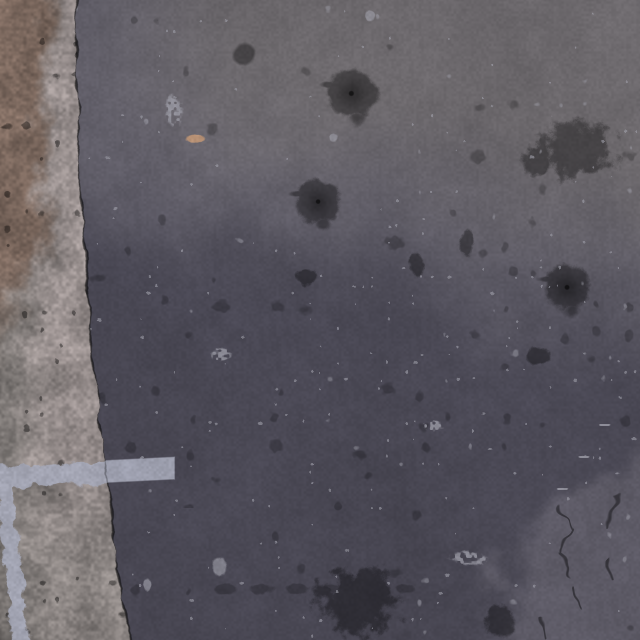
Reproduce this texture procedurally as a Shadertoy shader.

```glsl
// Weathered asphalt beside a worn concrete strip, with painted lines, stains
// and cracks. Layered noise shapes tones and roughens distance-based marks;
// hashed grids scatter the specks.

float hash(vec2 p) {
  return fract(sin(dot(p, vec2(127.1, 311.7))) * 43758.545);
}

float noise(vec2 p) {
  vec2 i = floor(p), f = fract(p);
  f = f * f * (3. - 2. * f);
  return mix(mix(hash(i), hash(i + vec2(1, 0)), f.x),
             mix(hash(i + vec2(0, 1)), hash(i + 1.), f.x), f.y);
}

// Layered noise centered on zero
float fbm(vec2 p) {
  float sum = -.48, amp = .5;
  for (int i = 0; i < 5; i++) {
    sum += amp * noise(p);
    p = mat2(1.6, 1.2, -1.2, 1.6) * p + 3.7;
    amp *= .5;
  }
  return sum;
}

float fill(float d, float soft) { return 1. - smoothstep(-soft, soft, d); }

// Ellipse with a ragged rim
float blot(vec2 p, vec2 center, vec2 radius, float rough) {
  return fill(length((p - center) / radius) - 1. + rough * fbm(p * 65.), .2);
}

// Hashed grid of specks; density is the share of occupied cells
float scatter(vec2 p, float cells, float density, float size, float seed) {
  p *= cells;
  vec2 id = floor(p) + seed;
  vec2 q = fract(p) - .3 - .4 * vec2(hash(id), hash(id + 17.3));
  q.x *= .6 + hash(id + 5.1);
  float r = size * (.4 + .6 * hash(id + 9.7));
  float d = length(q) - r + .12 * (noise(p * 7.) - .5);
  return step(hash(id + 31.9), density) * fill(d, .06);
}

// Jagged line from a along ab
float crack(vec2 p, vec2 a, vec2 ab, float aa) {
  p += .012 * (vec2(noise(p * 70.), noise(p * 70. + 40.)) - .5) - a;
  float t = clamp(dot(p, ab) / dot(ab, ab), 0., 1.);
  return fill(length(p - ab * t) - .0025 + .001 * t, aa);
}

// Wet spot with a drip, a side nick and a darker core
float wetSpot(vec2 p, vec2 c, float r) {
  p = (p - c) / r;
  float rim = fbm(p * 2.4 + c * 65.), d = length(p) - 1. + .55 * rim;
  d = min(d, length(p - vec2(.2, -1)) - .3 + .3 * rim);
  d = min(d, length((p - vec2(-.85, .35)) * vec2(1, 3)) - .4 + .3 * rim);
  return fill(d, .14) * (.36 + .2 * exp(-3. * dot(p, p))) + .25 * fill(length(p) - .1, .04);
}

vec3 asphalt(vec2 p) {
  float cloud = fbm(p * 5.), h = p.y - .74 + .27 * p.x + .16 * cloud;
  vec3 col = mix(vec3(.285, .278, .325), vec3(.375, .365, .405), smoothstep(-.1, .09, h));
  col = mix(col, vec3(.43, .415, .43), smoothstep(.03, .28, h) * smoothstep(.08, .4, p.x));
  float edge = p.x - .78 - .26 * smoothstep(.12, .35, p.y);
  col = mix(col, vec3(.365, .355, .4), smoothstep(-.025, .035, edge + .12 * fbm(p * 16.)));
  return col * (1. + .14 * cloud + .12 * fbm(p * 30.));
}

vec3 concrete(vec2 p) {
  float wear = fbm(p * 22.);
  vec3 col = mix(vec3(.49, .47, .46), vec3(.59, .555, .55), smoothstep(0., .11, p.x + .1 * wear));
  col = mix(col, vec3(.5, .48, .47), .7 * smoothstep(.3, .1, p.y));
  float brown = fill(p.x - .07 * smoothstep(.42, .68, p.y) + .09 * wear, .02);
  col = mix(col, vec3(.48, .405, .365), brown * smoothstep(.4, .6, p.y));
  col *= 1. + .45 * wear + .22 * (noise(p * 180.) - .5);
  return col * (1. - .4 * scatter(p, 38., .22, .22, 3.));
}

void mainImage(out vec4 fragColor, in vec2 fragCoord) {
  vec2 p = fragCoord / iResolution.xy;
  float aa = 1. / iResolution.y, middle = exp(-pow((p.y - .45) / .24, 2.));

  // Dark stains: center, radius
  const vec4 stains[9] = vec4[9](
    vec4(.898, .765, .054, .041), vec4(.84, .745, .021, .022), vec4(.382, .915, .017, .017),
    vec4(.73, .621, .011, .019), vec4(.651, .586, .011, .018), vec4(.479, .568, .015, .012),
    vec4(.84, .443, .016, .012), vec4(.56, .06, .06, .05), vec4(.781, .03, .02, .025));
  float dark = .22 * scatter(p, 22., .08 + .16 * middle, .22, 11.);
  for (int i = 0; i < 9; i++)
    dark = max(dark, .36 * blot(p, stains[i].xy, stains[i].zw, i == 2 ? .3 : 1.2));
  for (float k = 0.; k < 6.; k++)
    dark = max(dark, .22 * blot(p, vec2(.352 + .056 * k, .08), vec2(.017, .008), .9));
  dark = max(dark, wetSpot(p, vec2(.549, .854), .038));
  dark = max(dark, wetSpot(p, vec2(.497, .685), .034));
  dark = max(dark, wetSpot(p, vec2(.886, .551), .036));

  // Zigzag crack and short splits
  float cracks = crack(p, vec2(.964, .223), vec2(-.017, -.05), aa);
  for (float k = 0.; k < 3.; k++) {
    float side = k == 1. ? -1. : 1.;
    cracks = max(cracks, crack(p, vec2(.883 - .01 * side, .21 - .038 * k), vec2(.02 * side, -.038), aa));
    cracks = max(cracks, crack(p, vec2(.847 + .05 * k, .035 + .045 * k), vec2(.01, -.03), aa));
  }
  vec3 col = asphalt(p) * (1. - max(dark, .42 * cracks));

  // Pale scuffs: center, radius
  const vec4 scuffs[8] = vec4[8](
    vec4(.271, .827, .013, .022), vec4(.345, .446, .014, .009), vec4(.678, .333, .015, .008),
    vec4(.732, .128, .026, .011), vec4(.344, .113, .011, .014), vec4(.578, .975, .008, .008),
    vec4(.521, .785, .007, .007), vec4(.23, .085, .006, .01));
  float pale = max(.6 * scatter(p, 75., .025 + .06 * middle, .2, 23.), .5 * scatter(p, 28., .07, .13, 41.));
  for (int i = 0; i < 8; i++) {
    float worn = i < 4 ? smoothstep(.3, .7, noise(p * 230.)) : .85;
    pale = max(pale, .75 * worn * blot(p, scuffs[i].xy, scuffs[i].zw, .9));
  }
  for (float k = 0.; k < 3.; k++)
    pale = max(pale, .8 * blot(p, vec2(.945 - .033 * k, .336 - .05 * k), vec2(.009, .0015), .4));
  col = mix(col, vec3(.62, .62, .66), pale);
  col = mix(col, vec3(.72, .57, .46), blot(p, vec2(.307, .783), vec2(.014, .006), .8));

  // Concrete strip and seam
  float drop = 1. - p.y;
  float seam = p.x - .12 - .083 * drop * drop + .012 * fbm(vec2(p.y * 35., 2));
  col = mix(col, concrete(p), fill(seam, aa));
  float gap = fill(abs(seam) - .0025 * noise(vec2(p.y * 60., 8)), .0015);

  // Painted bar and stripe, chipped over the concrete
  vec2 q = abs(p - vec2(.12, .255 + .05 * p.x)) - vec2(.153, .0175);
  float stripe = max(abs(p.x - .033 + .11 * p.y) - .013, p.y - .25);
  float chip = .022 * fbm(p * 55.) * fill(seam, .002);
  float paint = fill(min(max(q.x, q.y), stripe) + chip, aa);
  col = mix(col, vec3(.64, .65, .71) * (1. + .12 * fbm(p * 50.)), .93 * paint);
  col *= 1. - .6 * gap * (1. - .5 * paint);

  // Fine grain
  fragColor = vec4(col * (.955 + .09 * noise(p * 256.)), 1);
}
```
